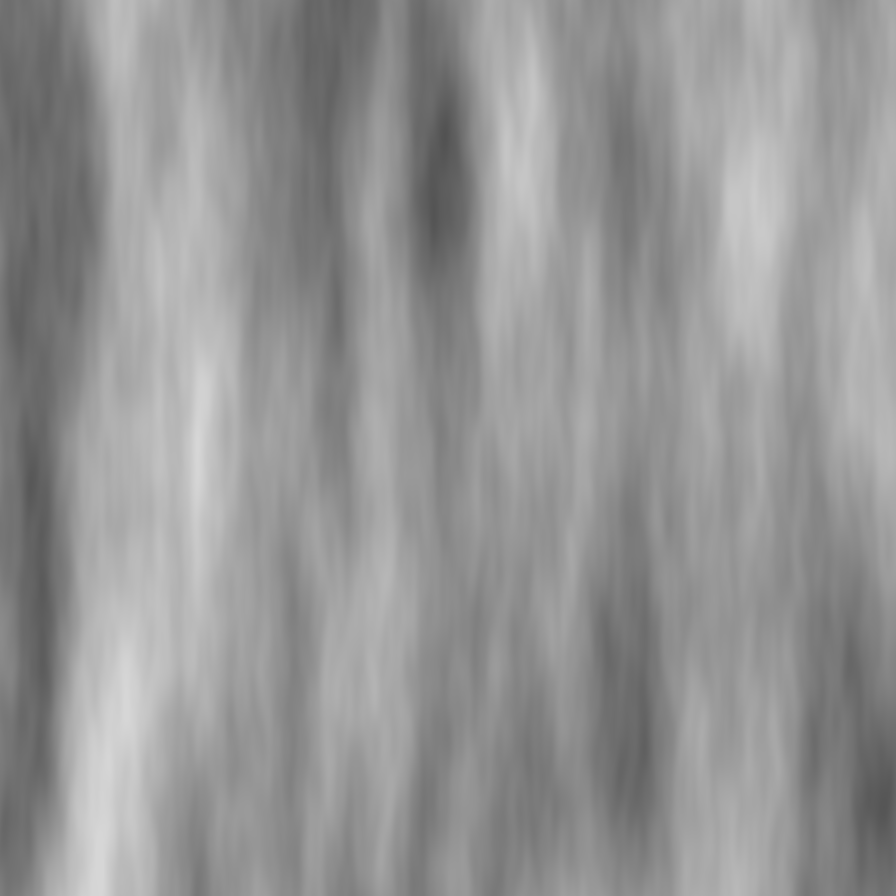
Reproduce this texture procedurally as a three.js fragment shader.

```glsl
// Soft grey vertical streaks, like brushed or rained-on haze, from stretched gradient noise.
#define STREAK_SCALE vec2(6.0, 1.15) // base cells across and up
#define OCTAVES 5
#define LACUNARITY 2.0
#define GAIN 0.52
#define MEAN_GREY 0.607
#define CONTRAST 0.38
#define DARKEST 0.24
#define LIGHTEST 0.84
#define SEED vec2(17.3, 41.45)

varying vec2 vUv;

// Random unit gradient for a lattice corner
vec2 cornerGradient(vec2 cell) {
  vec3 p = fract(vec3(cell.xyx) * vec3(0.1031, 0.1030, 0.0973));
  p += dot(p, p.yzx + 33.33);
  float angle = 6.28318 * fract((p.x + p.y) * p.z);
  return vec2(cos(angle), sin(angle));
}

// Gradient noise with quintic blending, centred on zero
float gradientNoise(vec2 p) {
  vec2 cell = floor(p);
  vec2 f = fract(p);
  vec2 blend = f * f * f * (f * (f * 6.0 - 15.0) + 10.0);
  vec2 e = vec2(0.0, 1.0);
  float lowerLeft = dot(cornerGradient(cell), f);
  float lowerRight = dot(cornerGradient(cell + e.yx), f - e.yx);
  float upperLeft = dot(cornerGradient(cell + e.xy), f - e.xy);
  float upperRight = dot(cornerGradient(cell + e.yy), f - e.yy);
  return mix(mix(lowerLeft, lowerRight, blend.x),
             mix(upperLeft, upperRight, blend.x), blend.y);
}

// Octaves from broad bands to fine fibres, shifted so their lattices do not line up
float streaks(vec2 p) {
  float sum = 0.0;
  float amplitude = 1.0;
  for (int i = 0; i < OCTAVES; i++) {
    sum += amplitude * gradientNoise(p);
    p = p * LACUNARITY + vec2(5.37, 9.71);
    amplitude *= GAIN;
  }
  return sum;
}

void main() {
  float grey = MEAN_GREY + CONTRAST * streaks(vUv * STREAK_SCALE + SEED);
  gl_FragColor = vec4(vec3(clamp(grey, DARKEST, LIGHTEST)), 1.0);
}
```
